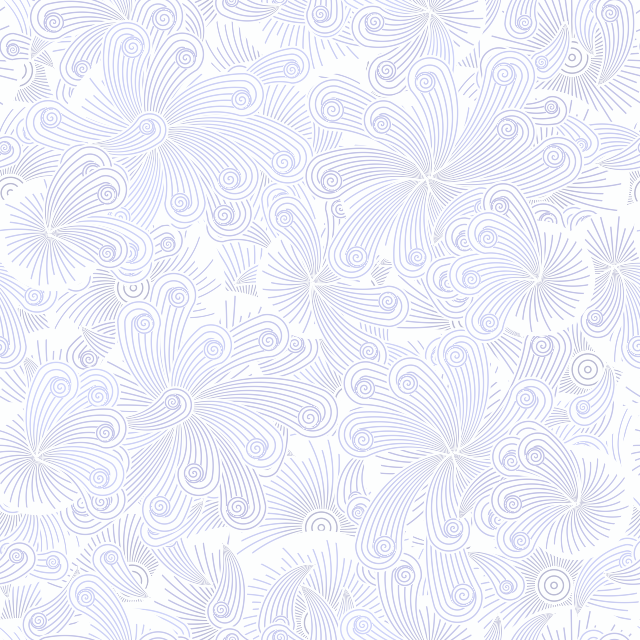
This pattern is drawn by a three.js fragment shader. Its source:

```glsl
// Seamless tile of overlapping curled plumes and ray fans in pale lavender line work.
varying vec2 vUv;

const float TAU = 6.2831853;
const float SOFT = 0.0009;      // edge smoothing
const float HALF_LINE = 0.0011; // half of the line width
const float GAP = 0.0098;       // usual distance between lines
const float MARGIN = 0.0045;    // blank border around a plume
const vec3 PAPER = vec3(0.993, 0.998, 0.995);
const vec3 ROOT_INK = vec3(0.71, 0.71, 0.80);

float hash(float n) {
  n = fract(n * 0.1031);
  n *= n + 33.33;
  n *= n + n;
  return fract(n);
}

vec2 turn(vec2 p, float a) {
  float c = cos(a), s = sin(a);
  return vec2(c * p.x - s * p.y, s * p.x + c * p.y);
}

vec2 wrap(vec2 p) { return fract(p + 0.5) - 0.5; }

// Line coverage; lines thin out where they crowd together.
float stroke(float d, float gap) {
  float w = min(HALF_LINE, 0.18 * gap);
  return 1.0 - smoothstep(w - SOFT, w + SOFT, d);
}

vec3 inkTone(float seed, float rootness) {
  vec3 ink = mix(vec3(0.75, 0.75, 0.89), vec3(0.81, 0.83, 0.98), hash(seed + 7.0));
  return mix(ink, ROOT_INK, 0.8 * rootness);
}

void paint(inout vec3 col, float fill, float line, vec3 ink) {
  col = mix(mix(col, PAPER, fill), ink, line * fill);
}

// Disc of swirling rays, with rings inside the hollow.
void rays(inout vec3 col, vec2 p, float reach, float hollow, float seed) {
  p = wrap(p);
  float r = length(p);
  if (r > reach) return;
  float count = floor(reach * 400.0);
  float swirl = 14.0 * (hash(seed) - 0.5);
  float t = count * ((atan(p.y, p.x) + swirl * r) / TAU + 0.5);
  float gap = TAU * r / count;
  float tip = reach * (0.72 + 0.25 * hash(mod(floor(t), count) + seed));
  float line = stroke(abs(fract(t) - 0.5) * gap, gap) * (1.0 - smoothstep(tip - 0.002, tip, r));
  if (r < hollow) line = stroke(abs(fract(r / GAP) - 0.5) * GAP, GAP);
  float fill = 1.0 - smoothstep(reach - 2.0 * SOFT, reach, r);
  paint(col, fill, line, inkTone(seed, 1.0 - smoothstep(hollow, hollow + 0.05, r)));
}

// Comma along a circular arc, from a pointed root to a round head with a spiral.
void plume(inout vec3 col, vec2 p, float angle, float len, float radius, float bend, float seed) {
  p = wrap(p);
  if (length(p) > len + radius + MARGIN) return;
  p = turn(p, -angle);
  if (bend < 0.0) p.y = -p.y;
  float b = abs(bend) + 0.05;
  float rho = len / b;
  float along = rho * atan(p.x, rho - p.y);
  float side = abs(rho - length(p - vec2(0.0, rho)));
  vec2 head = turn(p - rho * vec2(sin(b), 1.0 - cos(b)), -b);

  // Lines run down the body and wrap around the head.
  bool inCap = head.x > 0.0;
  float u = inCap ? 1.0 : clamp(along / len, 0.0, 1.0);
  float q = inCap ? length(head) : side;
  float w = radius * pow(u, 0.7);
  float d = inCap ? q - w : max(q - w, -along);
  float bands = max(2.0, floor(radius / GAP + 0.5));
  float gap = w / bands;
  float k = min(floor(q / max(gap, 0.0001) + 0.5), bands);
  float line = stroke(abs(q - k * gap), gap);

  // Spiral disc, set toward the inside of the curl.
  vec2 c = head - vec2(0.0, 0.25 * radius);
  float disc = 0.45 * radius, r = length(c), pitch = 0.42 * disc;
  if (r < disc + 0.002) {
    float coil = fract(r / pitch - atan(c.y, c.x) / TAU + 0.5) - 0.5;
    line = stroke(abs(r - disc), GAP);
    if (r < disc - 0.3 * pitch) line = max(line, stroke(abs(coil) * pitch, pitch));
  }
  float fill = 1.0 - smoothstep(MARGIN - SOFT, MARGIN + SOFT, d);
  paint(col, fill, line, inkTone(seed, 1.0 - smoothstep(0.05, 0.45, u)));
}

// Plumes sharing one root, the shorter ones on top.
void fan(inout vec3 col, vec2 p, int count, float start, float spread, vec2 lengths, float curl, float seed) {
  rays(col, p, 0.65 * lengths.y, 0.0, seed);
  for (int i = 0; i < 12; i++) {
    if (i >= count) break;
    float n = float(i), id = seed + n * 3.0;
    float len = mix(lengths.y, lengths.x, n / float(count)) * (0.9 + 0.2 * hash(id));
    float radius = 0.019 + 0.075 * len + 0.006 * hash(id + 1.0);
    float angle = start + spread * fract(n * 0.618) + 0.2 * hash(id + 2.0);
    plume(col, p, angle, len, radius, curl * (0.6 + 0.6 * hash(id + 4.0)), id);
  }
}

void main() {
  vec3 col = PAPER;
  // Ground of rays and rings.
  for (int i = 0; i < 36; i++) {
    float n = float(i), m = mod(n * 23.0, 36.0);
    vec2 jitter = vec2(hash(n + 11.0), hash(n + 71.0)) * 0.6;
    vec2 at = (vec2(mod(m, 6.0), floor(m / 6.0)) + jitter) / 6.0;
    rays(col, vUv - at, 0.145, 0.03, n + 130.0);
  }
  // Small scattered plumes.
  for (int i = 0; i < 100; i++) {
    float n = float(i), m = mod(n * 37.0, 100.0), id = n * 5.0 + 200.0;
    vec2 at = (vec2(mod(m, 10.0), floor(m / 10.0)) + vec2(hash(id), hash(id + 1.0))) / 10.0;
    float bend = (0.6 + 0.8 * hash(id + 2.0)) * (hash(id + 3.0) < 0.5 ? -1.0 : 1.0);
    float size = hash(id + 4.0);
    plume(col, vUv - at, TAU * hash(id + 6.0), 0.07 + 0.06 * size, 0.02 + 0.01 * size, bend, id);
  }
  // Three skewed lattices of fans: half-hidden, full and bowl-shaped.
  for (int layer = 0; layer < 3; layer++) {
    for (int i = 0; i < 4; i++) {
      float c = mod(float(i), 2.0), r = floor(float(i) / 2.0);
      float seed = float(layer) * 190.0 + float(i) * 41.0 + 800.0, curl = 1.0 - 2.0 * c;
      if (layer == 0) {
        vec2 at = vec2(0.49 + 0.47 * c - 0.29 * r, 0.56 + 0.02 * c + 0.4 * r);
        fan(col, vUv - at, 5, TAU * hash(seed), 3.5, vec2(0.09, 0.14), curl, seed);
      } else if (layer == 1) {
        vec2 p = vUv - vec2(0.24 + 0.43 * c + 0.04 * r, 0.79 - 0.07 * c - 0.43 * r);
        fan(col, p, 12, 0.4, TAU, vec2(0.11, 0.22), -curl, seed);
        float away = 3.3 + 1.5 * c;
        plume(col, p - turn(vec2(0.1, 0.0), away), away + 2.7, 0.1, 0.025, curl, seed);
      } else {
        vec2 at = vec2(0.08 + 0.76 * c - 0.02 * r + 0.08 * c * r, 0.635 - 0.07 * c - 0.35 * r);
        fan(col, vUv - at, 6, 1.6 * c - 0.1, 2.0, vec2(0.1, 0.14), -curl, seed);
      }
    }
  }
  gl_FragColor = vec4(col, 1.0);
}
```
